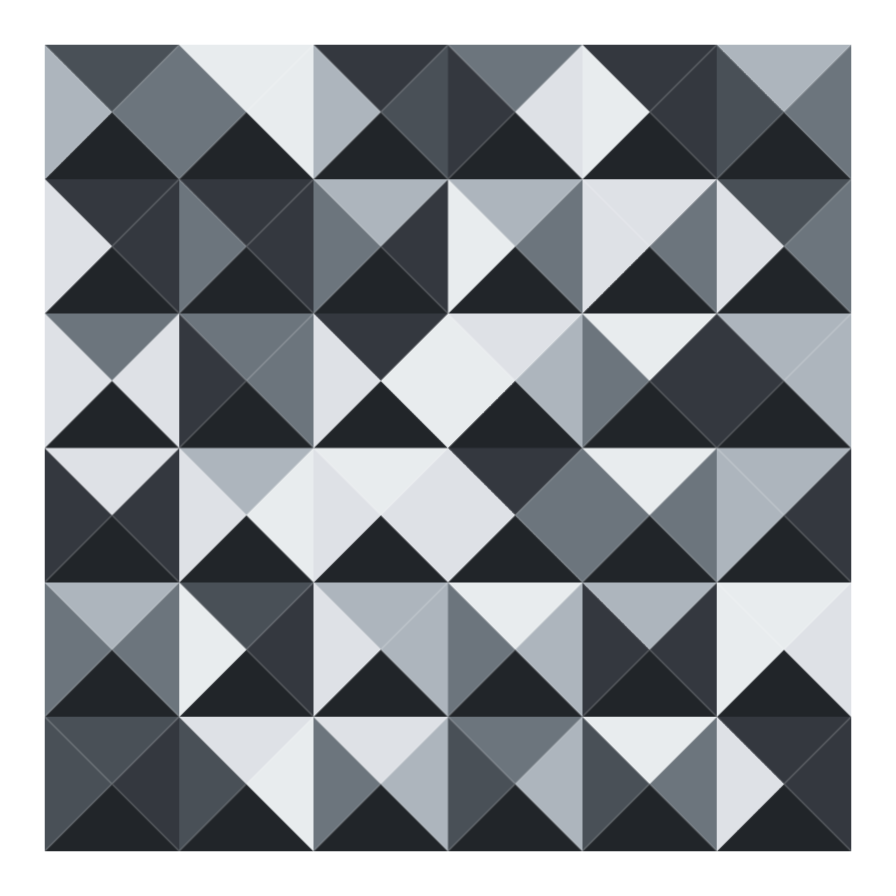
This pattern is drawn by a three.js fragment shader. Its source:

```glsl
// A white-framed 6 by 6 grid of squares, each cut by its diagonals into four
// triangles. The lower one is always near-black; the other three take a grey
// picked by a hash of cell and side. A small box filter smooths every edge.

varying vec2 vUv;

// Layout, in units of the canvas
const float CELLS = 6.0;
const float MARGIN = 0.05;
const float CELL_SIZE = (1.0 - 2.0 * MARGIN) / CELLS;

// Faint light hairline along the diagonals
const float SEAM_WIDTH = 0.0016;
const float SEAM_STRENGTH = 0.2;

// Edge smoothing
const float EDGE_WIDTH = 0.0019;
const int TAPS = 4;

// Random choice of greys
const float SEED = 7.0;
const float GREYS = 6.0;

// Colours
const vec3 PAPER = vec3(1.0);
const vec3 INK = vec3(0.129, 0.145, 0.161);
const vec3 CHARCOAL = vec3(0.204, 0.220, 0.247);
const vec3 SLATE = vec3(0.286, 0.314, 0.341);
const vec3 STEEL = vec3(0.424, 0.459, 0.490);
const vec3 SILVER = vec3(0.678, 0.710, 0.741);
const vec3 MIST = vec3(0.871, 0.882, 0.902);
const vec3 FROST = vec3(0.910, 0.925, 0.933);

float hash(vec3 p) {
  p = fract(p * vec3(0.1031, 0.1030, 0.0973));
  p += dot(p, p.zyx + 31.32);
  return fract((p.x + p.y) * p.z);
}

vec3 greyAt(float index) {
  if (index < 1.0) return CHARCOAL;
  if (index < 2.0) return SLATE;
  if (index < 3.0) return STEEL;
  if (index < 4.0) return SILVER;
  if (index < 5.0) return MIST;
  return FROST;
}

vec3 triangleColor(vec2 cell, vec2 p) {
  // Sides: 0 left, 1 top, 2 right; the bottom is fixed
  if (p.y < -abs(p.x)) return INK;
  float side = p.y > abs(p.x) ? 1.0 : 1.0 + sign(p.x);
  vec3 key = vec3(cell * vec2(17.0, 41.0), side * 29.0) + SEED;
  return greyAt(floor(hash(key) * GREYS));
}

vec3 pattern(vec2 uv) {
  vec2 grid = (uv - MARGIN) / CELL_SIZE;
  vec2 cell = floor(grid);
  if (min(cell.x, cell.y) < 0.0 || max(cell.x, cell.y) >= CELLS) return PAPER;

  // Position in the cell, from -1 to 1
  vec2 p = 2.0 * fract(grid) - 1.0;
  vec3 color = triangleColor(cell, p);

  // Distance to the nearest diagonal, in canvas units
  float diagonal = abs(abs(p.x) - abs(p.y)) * 0.5 * CELL_SIZE * inversesqrt(2.0);
  float seam = 1.0 - smoothstep(0.0, SEAM_WIDTH, diagonal);
  return mix(color, PAPER, seam * SEAM_STRENGTH);
}

void main() {
  // Average a small square of samples
  vec3 sum = vec3(0.0);
  for (int i = 0; i < TAPS; i++) {
    for (int j = 0; j < TAPS; j++) {
      vec2 offset = (vec2(float(i), float(j)) + 0.5) / float(TAPS) - 0.5;
      sum += pattern(vUv + offset * EDGE_WIDTH);
    }
  }
  gl_FragColor = vec4(sum / float(TAPS * TAPS), 1.0);
}
```
